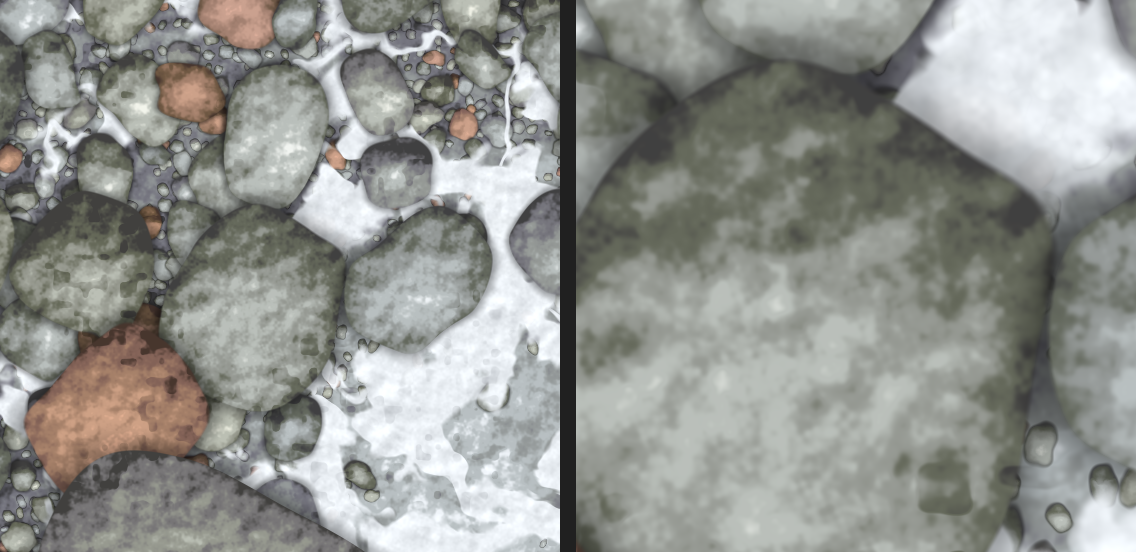
Left, the full canvas; right, a detail of the centre.
Write a WebGL 2 fragment shader that draws this texture.

```glsl
#version 300 es
precision highp float;
// Wet rounded stones on a gravel shore, with pale water and surf at lower right.
// Jittered grids scatter domed stones in layers from grit to boulders; value
// noise gives their outlines, pitted relief, the water and the foam.
uniform vec2 u_resolution;
out vec4 fragColor;

const vec3 INK = vec3(0.25, 0.25, 0.26);
const vec3 OLIVE = vec3(0.39, 0.41, 0.37);
const vec3 VIOLET = vec3(0.46, 0.46, 0.50);
const vec3 GREY = vec3(0.58, 0.60, 0.60);
const vec3 PALE = vec3(0.72, 0.75, 0.76);
const vec3 FOAM = vec3(0.94, 0.96, 0.98);

float hash(vec2 p) {
    return fract(sin(dot(p, vec2(127.1, 311.7))) * 43758.5453);
}

float noise(vec2 p) {
    vec2 i = floor(p), f = fract(p);
    f = f * f * (3.0 - 2.0 * f);
    return mix(mix(hash(i), hash(i + vec2(1, 0)), f.x),
               mix(hash(i + vec2(0, 1)), hash(i + vec2(1, 1)), f.x), f.y);
}

float fbm(vec2 p) {
    float sum = 0.0, amp = 0.53;
    for (int i = 0; i < 4; i++) {
        sum += amp * noise(p);
        p = mat2(1.6, 1.2, -1.2, 1.6) * p + 7.3;
        amp *= 0.5;
    }
    return sum;
}

// Dark to bright tones passing through a chosen shadow hue
vec3 ramp(float t, vec3 shadowHue) {
    vec3 c = mix(INK, shadowHue, smoothstep(0.0, 0.3, t));
    c = mix(c, GREY, smoothstep(0.28, 0.56, t));
    c = mix(c, PALE, smoothstep(0.54, 0.82, t));
    return mix(c, FOAM, smoothstep(0.86, 1.15, t));
}

// 0 in the open surf, 1 on the stony ground
float shore(vec2 p) {
    float reach = length(p - vec2(1.05, 0.05)) + 0.25 * (noise(p * 4.0) - 0.5);
    return smoothstep(0.22, 0.85, reach);
}

// One domed stone with contact shadow, dark crown and wet gleam
vec3 stone(vec3 under, vec2 offset, float radius, vec2 key, float relief) {
    vec2 v = offset / radius;
    float a = 3.1416 * hash(key + 1.7);
    vec2 q = mat2(cos(a), -sin(a), sin(a), cos(a)) * v;
    vec2 s = abs(q * vec2(1.0, mix(1.05, 1.6, hash(key + 2.9))));
    float d = pow(dot(pow(s, vec2(2.5)), vec2(1.0)), 0.4);
    d += 0.36 * (noise(q * 1.6 + key * 7.0) - 0.5);
    if (d > 1.3) return under;

    float dome = sqrt(max(0.0, 1.0 - d * d));
    float ragged = fbm(q * 2.0 + key * 3.0) - 0.5;
    float crown = smoothstep(0.08, 0.3, v.y + 0.9 * ragged) * hash(key + 4.3);
    vec2 g = v - vec2(0.1, -0.18);
    float gleam = exp(-7.0 * dot(g, g)) * (0.6 + ragged);
    float tone = 0.08 + 0.22 * hash(key + 6.1) + 0.5 * dome + 0.3 * ragged;
    tone += 0.24 * gleam - 0.27 * crown - 0.12 * v.y + relief;

    vec3 hue = mix(OLIVE, VIOLET, step(0.65, hash(key + 8.3)));
    vec3 face = ramp(tone, hue);
    face *= mix(vec3(1.0), vec3(1.02, 1.0, 0.92), hash(key + 9.7));
    face *= mix(vec3(1.0), vec3(1.1, 0.84, 0.74), step(0.94, hash(key + 11.9)));
    float soft = 0.0025 / radius;
    under *= mix(0.62, 1.0, smoothstep(0.95, 1.2, d));
    return mix(under, face, 1.0 - smoothstep(1.0 - soft, 1.0 + soft, d));
}

// A layer of stones; shares and sizes hold low and high limits
vec3 scatter(vec3 col, vec2 p, float cells, vec2 shares, vec2 sizes, float seed, float relief) {
    vec2 home = floor(p * cells);
    for (int j = 1; j >= -1; j--) {
        for (int i = -1; i <= 1; i++) {
            vec2 cell = home + vec2(i, j), key = cell + seed;
            vec2 jitter = vec2(hash(key + 3.1), hash(key + 5.7)) - 0.5;
            vec2 center = (cell + 0.5 + 0.6 * jitter) / cells;
            if (hash(key) > mix(shares.x, shares.y, shore(center))) continue;
            float radius = mix(sizes.x, sizes.y, hash(key + 9.2)) / cells;
            col = stone(col, p - center, radius, key, relief);
        }
    }
    return col;
}

void main() {
    vec2 p = gl_FragCoord.xy / u_resolution.y;
    float land = shore(p);

    // Pitted relief and fine grain shared by all surfaces
    float relief = 0.8 * (fbm(p * 30.0) - fbm(p * 30.0 + vec2(0.25, -0.35)));
    relief += 0.12 * (noise(p * 190.0) - 0.5);
    relief -= 0.22 * smoothstep(0.66, 0.8, noise(p * 58.0)) * smoothstep(0.45, 0.65, noise(p * 7.0));

    // Water over the bed, then grit and pebbles
    float bed = mix(0.82, 0.36, land) + 0.8 * (fbm(p * 13.0) - 0.5) + relief;
    vec3 col = ramp(bed, VIOLET);
    col = scatter(col, p, 36.0, vec2(0.0, 0.75), vec2(0.25, 0.5), 17.3, relief);
    col = scatter(col, p, 16.0, vec2(0.0, 0.65), vec2(0.3, 0.55), 41.7, relief);

    // Foam: broad surf patches and thin veins between stones
    float froth = fbm(p * 9.0 + 2.0 * fbm(p * 6.0));
    float patches = smoothstep(0.6, 0.67, froth + 0.24 * (1.0 - land));
    float veins = smoothstep(0.93, 0.98, 1.0 - abs(2.0 * fbm(p * 6.0 + 4.0) - 1.0));
    float foam = max(patches, veins * smoothstep(0.45, 0.6, noise(p * 8.0)));
    col = mix(col, FOAM + 0.3 * relief, foam * 0.95);

    // Cobbles, boulders and one great rock at the foot
    col = scatter(col, p, 6.5, vec2(0.05, 0.75), vec2(0.34, 0.6), 73.1, relief);
    col = scatter(col, p, 3.1, vec2(0.0, 0.62), vec2(0.38, 0.6), 29.5, relief);
    col = stone(col, p - vec2(0.42, -0.1), 0.36, vec2(5.3, 2.6), relief);
    fragColor = vec4(clamp(col, 0.0, 1.0), 1.0);
}
```
